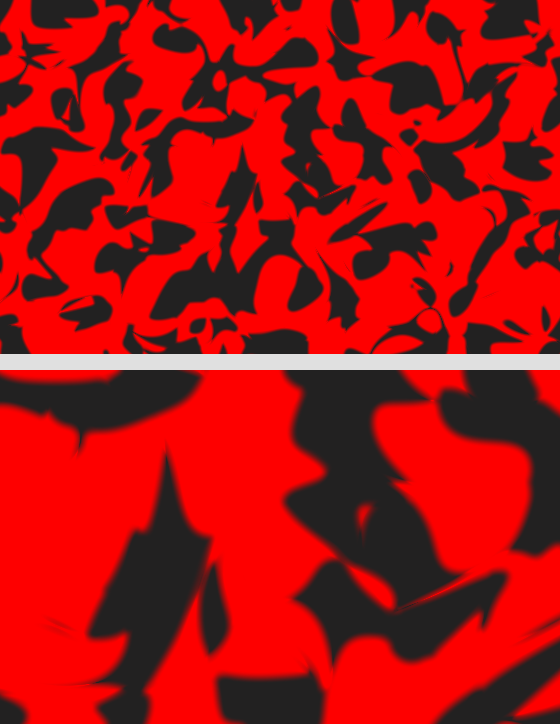
Top, the full canvas; bottom, a detail of the centre.
Reproduce this pattern procedurally as a Shadertoy shader.

```glsl
#define WAVELENGTH 0.14    // spacing of the shapes in canvas heights
#define TILT 0.7           // direction of the slight stretch, radians
#define STRETCH 1.12       // elongation along that direction
#define WARP 0.75          // bending of the shapes
#define RED_BIAS 0.36      // raises the share of red
#define TAPER 0.8          // how fast strokes narrow to a tip
#define STROKE -0.05       // base half width of strokes
#define FILLET 0.6         // rounding where shapes join
#define EDGE 0.0115        // edge softness in canvas heights
#define RED vec3(0.995, 0.0, 0.0)
#define CHARCOAL vec3(0.135, 0.13, 0.13)

const float PI = 3.14159;
const int WAVES = 14;

float hash(vec2 p) {
    return fract(sin(dot(p, vec2(127.1, 311.7))) * 43758.5);
}

// Plane waves of similar length in all directions: even blobs and bands
float waveNoise(vec2 p, float seed) {
    float sum = 0.0;
    for (int i = 0; i < WAVES; i++) {
        vec2 id = vec2(float(i), seed);
        float angle = PI * (float(i) + hash(id)) / float(WAVES);
        float frequency = mix(0.82, 1.18, hash(id + 37.0));
        float phase = 2.0 * PI * hash(id + 71.0);
        sum += cos(frequency * dot(p, vec2(cos(angle), sin(angle))) + phase);
    }
    return sum * sqrt(2.0 / float(WAVES));
}

float smoothMax(float a, float b) {
    float h = max(FILLET - abs(a - b), 0.0) / FILLET;
    return max(a, b) + h * h * FILLET * 0.25;
}

// Curved strokes, positive inside, whose ends run out into narrow tips
float taperedStrokes(vec2 p, float seed) {
    float halfWidth = TAPER * waveNoise(p * 0.7, seed + 0.5) + STROKE;
    float across = waveNoise(p, seed);
    return halfWidth - sqrt(across * across + 0.015);
}

// Positive in red, negative in charcoal
float field(vec2 p) {
    float c = cos(TILT), s = sin(TILT);
    vec2 q = 2.0 * PI / WAVELENGTH * vec2(c * p.x + s * p.y, c * p.y - s * p.x);
    q.x /= STRETCH;
    q += WARP * vec2(waveNoise(q * 0.5, 1.0), waveNoise(q * 0.5, 2.0));

    float shape = waveNoise(q, 3.0) + RED_BIAS;
    shape = smoothMax(shape, taperedStrokes(q, 4.0));
    return -smoothMax(-shape, taperedStrokes(q, 5.0));
}

void mainImage(out vec4 fragColor, in vec2 fragCoord) {
    vec2 p = fragCoord / iResolution.y;

    // Divide by the slope to get an even edge width
    vec2 stepSize = vec2(0.001, 0.0);
    float value = field(p);
    vec2 slope = vec2(field(p + stepSize.xy), field(p + stepSize.yx)) - value;
    float edgeDistance = value * stepSize.x / max(length(slope), 0.008);

    float redness = smoothstep(-0.5 * EDGE, 0.5 * EDGE, edgeDistance);
    fragColor = vec4(mix(CHARCOAL, RED, redness), 1.0);
}
```
